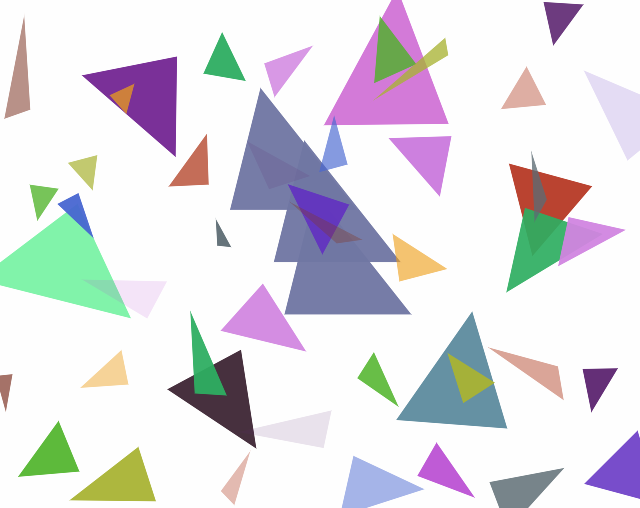
Reproduce this background procedurally as a Shadertoy shader.

```glsl
// Translucent triangles strewn over white: a cascade of slate ones in the middle,
// a ring of large ones around it and a jittered grid of small ones on top.
// Each triangle is the intersection of three half planes, blended in order.

const vec3 PAPER = vec3(0.996);
const vec3 SLATE = vec3(0.44, 0.465, 0.64);
const float SLATE_OPACITY = 0.96;
const int SLATE_COUNT = 3;
const vec2 SLATE_BASE_LEFT = vec2(-0.06, -0.24);
const vec2 SLATE_BASE_RIGHT = vec2(0.19, -0.24);

const int RING_COUNT = 6;
const vec2 RING_CENTRE = vec2(0.475, 0.53);   // x as a share of the width
const vec2 RING_RADIUS = vec2(0.39, 0.36);
const float RING_START = 1.22;
const float RING_SIZE_BIG = 0.158;
const float RING_SIZE_SMALL = 0.118;
const float RING_OPACITY = 0.9;

const ivec2 GRID = ivec2(8, 5);
const float GRID_JITTER = 0.95;
const float GRAIN_MIN = 0.035;
const float GRAIN_MAX = 0.118;
const float THINNEST = 0.22;
const float OPACITY_MAX = 0.95;
const float OPACITY_MIN = 0.1;

const float TAU = 6.28319;

const vec3 RING_COLOURS[6] = vec3[6](
    vec3(0.81, 0.42, 0.83), vec3(0.70, 0.18, 0.10), vec3(0.33, 0.52, 0.60),
    vec3(0.20, 0.10, 0.16), vec3(0.45, 0.95, 0.63), vec3(0.42, 0.10, 0.55));

const vec3 GRAIN_COLOURS[12] = vec3[12](
    vec3(0.30, 0.70, 0.15), vec3(0.38, 0.18, 0.76), vec3(0.74, 0.36, 0.27),
    vec3(0.93, 0.62, 0.10), vec3(0.28, 0.40, 0.82), vec3(0.82, 0.52, 0.88),
    vec3(0.36, 0.42, 0.45), vec3(0.66, 0.70, 0.20), vec3(0.50, 0.22, 0.16),
    vec3(0.36, 0.14, 0.44), vec3(0.18, 0.68, 0.38), vec3(0.72, 0.28, 0.82));

// Random value in 0..1 for one property of one triangle
float hash(int id, int property) {
    uint h = uint(id * 64 + property) * 747796405u + 2891336453u;
    h = ((h >> ((h >> 28u) + 4u)) ^ h) * 277803737u;
    h = (h >> 22u) ^ h;
    return float(h & 65535u) / 65535.0;
}

float cross2(vec2 a, vec2 b) { return a.x * b.y - a.y * b.x; }

// Distance to the line through a and b, positive on its left
float lineDistance(vec2 p, vec2 a, vec2 b) {
    return cross2(b - a, p - a) / max(length(b - a), 1e-5);
}

float triangleMask(vec2 p, vec2 a, vec2 b, vec2 c, float pixel) {
    float winding = sign(cross2(b - a, c - a));
    float inside = min(winding * lineDistance(p, a, b),
                   min(winding * lineDistance(p, b, c), winding * lineDistance(p, c, a)));
    return smoothstep(-0.5 * pixel, 0.5 * pixel, inside);
}

// Irregular triangle about the origin, flattened by thickness and then turned
float randomTriangle(vec2 p, int id, float size, float thickness, float pixel) {
    float turn = TAU * hash(id, 0);
    mat2 rotation = mat2(cos(turn), sin(turn), -sin(turn), cos(turn));
    vec2 corner[3];
    for (int k = 0; k < 3; k++) {
        float angle = TAU * (float(k) + 0.4 * (hash(id, 1 + k) - 0.5)) / 3.0;
        float reach = size * mix(0.8, 1.25, hash(id, 4 + k));
        corner[k] = rotation * (reach * vec2(cos(angle), thickness * sin(angle)));
    }
    return triangleMask(p, corner[0], corner[1], corner[2], pixel);
}

void mainImage(out vec4 fragColor, in vec2 fragCoord) {
    float pixel = 1.0 / iResolution.y;
    vec2 p = fragCoord * pixel;
    vec2 canvas = vec2(iResolution.x * pixel, 1.0);
    vec3 colour = PAPER;

    // Slate cascade, stepping down and swinging to the right
    for (int k = 0; k < SLATE_COUNT; k++) {
        float t = float(k);
        vec2 apex = vec2(0.407 * canvas.x + 0.11 * sin(0.9 * t), 0.827 - 0.103 * t);
        float mask = triangleMask(p, apex, apex + SLATE_BASE_LEFT, apex + SLATE_BASE_RIGHT, pixel);
        colour = mix(colour, SLATE, SLATE_OPACITY * mask);
    }

    // Large triangles on an ellipse, alternating in size
    for (int k = 0; k < RING_COUNT; k++) {
        int id = 100 + k;
        float angle = RING_START - TAU * float(k) / float(RING_COUNT);
        vec2 centre = canvas * (RING_CENTRE + RING_RADIUS * vec2(cos(angle), sin(angle)));
        float size = k % 2 == 0 ? RING_SIZE_BIG : RING_SIZE_SMALL;
        float mask = randomTriangle(p - centre, id, size, mix(0.85, 1.1, hash(id, 7)), pixel);
        colour = mix(colour, RING_COLOURS[k], RING_OPACITY * mask);
    }

    // Small triangles and slivers, one per jittered cell
    for (int i = 0; i < GRID.x * GRID.y; i++) {
        vec2 cell = vec2(i % GRID.x, i / GRID.x) + 0.5;
        vec2 jitter = GRID_JITTER * (vec2(hash(i, 8), hash(i, 9)) - 0.5);
        vec2 centre = canvas * (cell + jitter) / vec2(GRID);
        float size = mix(GRAIN_MIN, GRAIN_MAX, hash(i, 10));
        float thickness = mix(THINNEST, 1.0, hash(i, 11));
        float opacity = mix(OPACITY_MAX, OPACITY_MIN, pow(hash(i, 12), 3.0));
        float mask = randomTriangle(p - centre, i, size, thickness, pixel);
        colour = mix(colour, GRAIN_COLOURS[(i * 7) % 12], opacity * mask);
    }

    fragColor = vec4(colour, 1.0);
}
```
